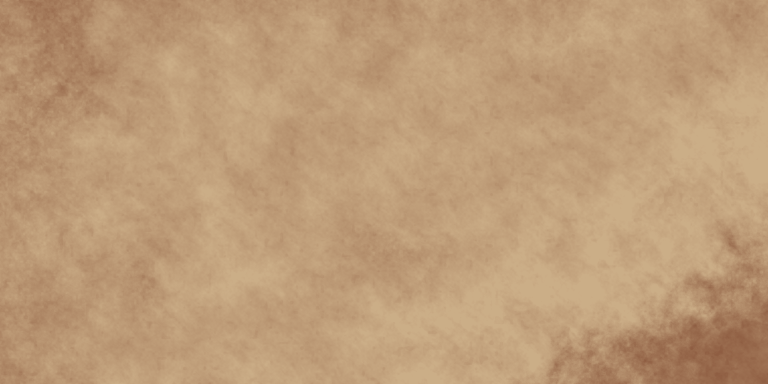
This texture is drawn by a WebGL 1 fragment shader. Its source:

```glsl
precision highp float;
uniform vec2 u_resolution;

float hash(vec2 p) {
  vec3 q = fract(vec3(p.xyx) * 0.1031);
  q += dot(q, q.yzx + 33.33);
  return fract((q.x + q.y) * q.z);
}

float noise(vec2 p) {
  vec2 i = floor(p);
  vec2 f = fract(p);
  f = f * f * (3.0 - 2.0 * f);
  return mix(mix(hash(i), hash(i + vec2(1.0, 0.0)), f.x),
             mix(hash(i + vec2(0.0, 1.0)), hash(i + vec2(1.0, 1.0)), f.x), f.y);
}

// Layered noise, centred on zero
float fbm(vec2 p) {
  float sum = 0.0;
  float gain = 0.5;
  for (int i = 0; i < 6; i++) {
    sum += gain * (noise(p) - 0.5);
    p = mat2(1.6, 1.2, -1.2, 1.6) * p + 17.3;
    gain *= 0.6;
  }
  return sum;
}

float blot(vec2 p, vec2 center, vec2 size) {
  vec2 d = (p - center) / size;
  return exp(-dot(d, d));
}

void main() {
  vec2 p = gl_FragCoord.xy / u_resolution.y;
  float width = u_resolution.x / u_resolution.y;

  // Soft clouds at several scales, with wavering coordinates
  vec2 warp = vec2(fbm(p * 4.0 + 60.0), fbm(p * 4.0 + 90.0));
  float broad = fbm(p * 3.2 + warp * 0.5 + 20.0);
  float cloud = fbm(p * 11.0 + warp + 40.0);
  float ragged = fbm(p * 30.0 + 130.0);

  // Slanting brush strokes
  vec2 slant = mat2(0.64, -0.77, 0.77, 0.64) * p;
  float strokes = fbm(slant.yx * vec2(12.0, 42.0) + warp * 2.0 + 210.0);

  // Worn borders and the deep stain in the lower right corner
  vec2 edge = p + warp * 0.25;
  float left = 1.0 - smoothstep(0.0, 0.5, edge.x);
  float top = smoothstep(0.72, 1.05, edge.y);
  float depth = dot(p - vec2(width - 0.68, 0.0), vec2(0.58, -0.81));
  float corner = smoothstep(-0.06, 0.27, depth + broad * 0.22 + cloud * 0.2 + ragged * 0.06);
  float band = exp(-pow((depth + 0.15) / 0.13, 2.0)) * smoothstep(0.9, 1.4, p.x);

  float blots = blot(edge, vec2(1.03, 0.33), vec2(0.12, 0.09))
              + blot(edge, vec2(0.38, 0.25), vec2(0.06, 0.1))
              + blot(edge, vec2(0.08, 0.7), vec2(0.09, 0.14))
              + 0.7 * blot(edge, vec2(0.27, 0.98), vec2(0.16, 0.06));

  float wear = 0.21 * left + 0.13 * top + 0.2 * blots;
  float stain = 0.115 + wear + 0.8 * corner - 0.1 * band;
  stain += 0.38 * broad + 0.4 * cloud + 0.2 * strokes;

  // Rough mottling and pale flecks where the surface is worn
  float rough = clamp(wear * 2.5 + corner * (1.0 - corner) * 3.0, 0.0, 1.0);
  stain += (0.14 + 0.42 * rough) * ragged;
  float fleck = smoothstep(0.62, 0.85, noise(p * 110.0) + ragged * 0.6);
  stain -= rough * 0.13 * fleck;

  // Sparse dark specks and fine grain
  float speck = smoothstep(0.76, 0.96, noise(p * 75.0 + 300.0) + cloud * 0.4);
  float grain = noise(p * 190.0) + noise(p * 120.0 + 500.0) - 1.0;
  stain += 0.08 * speck + (0.06 + 0.05 * rough) * grain;

  stain = clamp(stain, -0.06, 1.05);
  vec3 sand = vec3(0.785, 0.665, 0.515);
  vec3 rust = vec3(0.57, 0.38, 0.27);
  gl_FragColor = vec4(mix(sand, rust, stain), 1.0);
}
```
